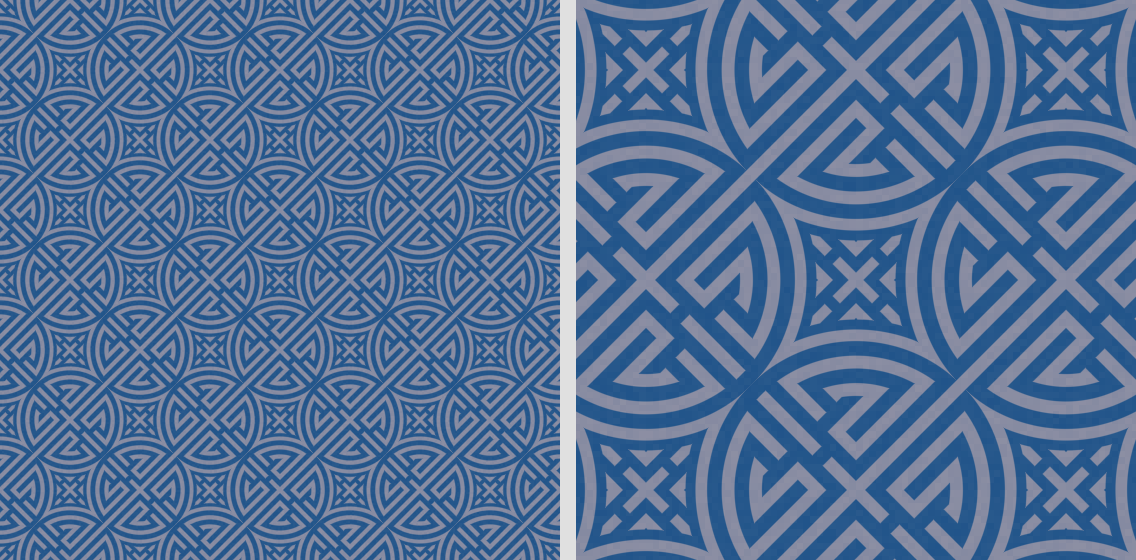
Left, the full canvas; right, a detail of the centre.
Reproduce this pattern procedurally as a WebGL 1 fragment shader.

```glsl
precision highp float;
// Interlaced fret medallions on a diagonal lattice, with hatched stars between them.

#define REPEATS 4.0
#define STRIPE 0.0653
#define STAR_STRIPE 0.054
#define RADIUS 0.7071
#define THINNING 0.002
#define GRAIN_CELLS 256.0
#define BLUE_DARK vec3(0.13, 0.33, 0.54)
#define BLUE_LIGHT vec3(0.16, 0.35, 0.55)
#define GREY_DARK vec3(0.52, 0.54, 0.63)
#define GREY_LIGHT vec3(0.55, 0.56, 0.64)

uniform vec2 u_resolution;

float hash(vec2 p) {
  return fract(sin(dot(p, vec2(127.1, 311.7))) * 43758.5453);
}

// Signed depth inside an interval: positive between lo and hi.
float band(float x, float lo, float hi) {
  return min(x - lo, hi - x);
}

// Four mirrored sectors, each a closed loop around a notched core.
// The axes of q are the two diagonals of the medallion.
float medallion(vec2 q) {
  float t = STRIPE;
  float rim = RADIUS - length(q);
  float depth = min(min(q.x, q.y) - 0.5 * t, rim);
  float ink = max(band(depth, t, 2.0 * t), depth - 3.0 * t);

  // A bridge joins loop and core; a slot opens both beside it.
  float bridge = min(band(q.y, 3.5 * t, 4.5 * t), band(q.x, 2.3 * t, 3.7 * t));
  float slot = min(band(q.y, 4.5 * t, 5.5 * t), band(q.x, 0.5 * t, 5.5 * t));
  slot = min(slot, rim - 4.0 * t);
  ink = min(max(ink, bridge), -slot);

  // One diagonal bar runs on to the neighbours, the other is broken.
  float through = 0.5 * t - q.y;
  float broken = min(0.5 * t - q.x, rim - t);
  broken = min(broken, -band(q.y, 3.0 * t, 4.0 * t));
  return max(ink, max(through, broken));
}

// Concave outline, central cross and chevrons in the gaps.
float star(vec2 q) {
  float t = STAR_STRIPE;
  float outside = length(q) - RADIUS;
  vec2 arm = RADIUS - q;
  float across = min(arm.x, arm.y);
  float along = max(arm.x, arm.y);
  float cross_bars = min(0.5 * t - across, -band(along, 2.5 * t, 3.4 * t));
  float hatch = max(cross_bars, band(across, 1.4 * t, 2.4 * t));
  hatch = min(hatch, outside - 1.9 * t);
  return max(band(outside, 0.0, 1.1 * t), hatch);
}

void main() {
  vec2 uv = gl_FragCoord.xy / u_resolution;
  vec2 grid = uv * 2.0 * REPEATS;

  // Fold the plane into one quarter of a diagonal lattice cell.
  vec2 diagonal = vec2(grid.x + grid.y, grid.x - grid.y);
  vec2 q = abs(mod(diagonal, 2.0) - 1.0) * 0.70711;

  float ink = max(medallion(q), star(q)) - THINNING;
  float soft = 0.8 * 2.0 * REPEATS / min(u_resolution.x, u_resolution.y);
  float mask = smoothstep(-soft, soft, ink);

  // Faint grain in both colours.
  float grain = hash(mod(floor(uv * GRAIN_CELLS), GRAIN_CELLS));
  vec3 ground = mix(BLUE_DARK, BLUE_LIGHT, grain);
  vec3 line = mix(GREY_DARK, GREY_LIGHT, grain);
  gl_FragColor = vec4(mix(ground, line, mask), 1.0);
}
```
